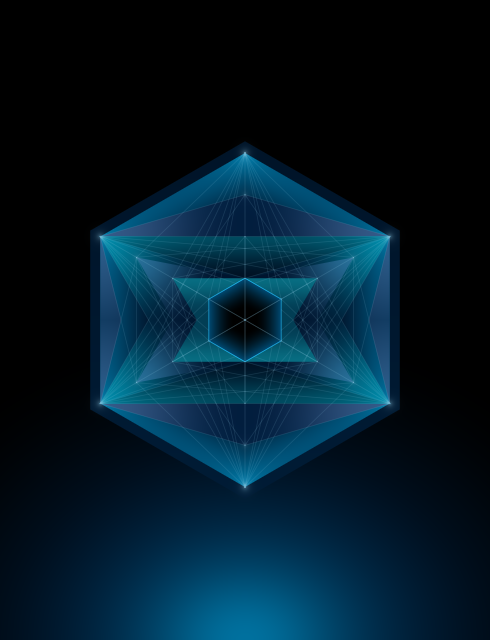
This background is drawn by a Shadertoy shader. Its source:

```glsl
// A translucent faceted hexagon floats on black above a blue glow at the bottom.
// Facets are half-plane shapes folded into one quadrant, shaded by distance to
// the corners; thin threads join the corners to three nested rings of points.

// Antialiased coverage of a signed distance, w is the pixel size
float cover(float d, float w) {
    return clamp(0.5 - d / w, 0.0, 1.0);
}

// Pointed-top hexagon whose corners lie at the given radius
float hexagon(vec2 a, float radius) {
    return max(a.x, 0.5 * a.x + 0.866 * a.y) - 0.866 * radius;
}

float segment(vec2 p, vec2 a, vec2 b) {
    vec2 ab = b - a;
    return length(p - a - ab * clamp(dot(p - a, ab) / dot(ab, ab), 0.0, 1.0));
}

float thread(vec2 p, vec2 a, vec2 b, float w) {
    float width = max(0.0036, w);
    return (1.0 - smoothstep(0.0, width, segment(p, a, b))) * 0.0045 / width;
}

vec2 corner(int i) {
    float angle = float(i) * 1.0471976;
    return vec2(sin(angle), cos(angle));
}

vec3 backdrop(vec2 uv, float aspect) {
    float d = length(vec2((uv.x - 0.5) * aspect * 0.8, uv.y));
    vec3 c = vec3(0.0, 0.10, 0.20) * (1.0 - smoothstep(0.12, 0.50, d));
    c += vec3(0.0, 0.10, 0.13) * (1.0 - smoothstep(0.0, 0.32, d));
    return c + vec3(0.0, 0.24, 0.29) * exp(-d * d * 75.0);
}

vec3 facets(vec3 c, vec2 q, float w) {
    float side = length(q - vec2(0.866, 0.5));
    float tip = length(q - vec2(0.0, 1.0));
    float rim = hexagon(q, 1.0);

    // Blue body, brightest along the rim and at its corners
    vec3 body = mix(vec3(0.0, 0.31, 0.46), vec3(0.0, 0.07, 0.16),
                    smoothstep(0.0, 0.36, -rim));
    body += vec3(0.0, 0.20, 0.23) * exp(-7.0 * min(side, tip));
    c = mix(c, body, cover(rim, w));

    // Violet wedges along the top, bottom and sides
    vec3 violet = mix(vec3(0.22, 0.34, 0.52), vec3(0.01, 0.12, 0.25),
                      smoothstep(0.05, 0.85, side));
    float wedge = max(0.5 - q.y, (q.y - 0.75 + 0.2887 * q.x) * 0.96);
    c = mix(c, violet, cover(wedge, w) * 0.9);
    wedge = max(max(0.74 + 0.252 * q.y - q.x, q.y - 0.5), q.x - 0.866);
    c = mix(c, violet, cover(wedge, w) * 0.75);

    // Large teal band with notched ends
    float notch = (q.x - 0.577 - 0.577 * q.y) * 0.866;
    vec3 teal = mix(vec3(0.0, 0.56, 0.67), vec3(0.0, 0.12, 0.22),
                    smoothstep(0.0, 0.68, side));
    c = mix(c, teal, cover(max(q.y - 0.5, notch), w) * 0.85);
    float upper = (0.25 + 0.2887 * q.x - q.y) * 0.96;
    vec3 strip = mix(vec3(0.0, 0.06, 0.13), vec3(0.0, 0.31, 0.39),
                     smoothstep(0.25, 0.52, q.y));
    strip += vec3(0.0, 0.23, 0.26) * exp(-4.5 * side);
    c = mix(c, strip, cover(max(upper, q.y - 0.5), w) * 0.9);

    // Middle violet layer, fading to dark blue inward
    float middle = max((q.y - 0.25 - 0.1923 * q.x) * 0.98,
                       (q.x - 0.433 - 0.577 * q.y) * 0.866);
    float inward = smoothstep(0.0, 0.52, length(q - vec2(0.65, 0.375)));
    vec3 haze = mix(vec3(0.17, 0.44, 0.61), vec3(0.0, 0.08, 0.18), inward);
    c = mix(c, haze, cover(middle, w) * 0.88);

    // Small teal band
    float inner = max(q.y - 0.25, (q.x - 0.2887 - 0.577 * q.y) * 0.866);
    vec3 sea = mix(vec3(0.01, 0.25, 0.34), vec3(0.03, 0.44, 0.52),
                   smoothstep(0.05, 0.25, q.y));
    c = mix(c, sea, cover(inner, w) * 0.95);

    // Black core with a blue rim
    float core = hexagon(q, 0.25);
    vec3 well = vec3(0.0, 0.29, 0.45) * pow(clamp(1.0 + core / 0.15, 0.0, 1.0), 1.6);
    c = mix(c, well, cover(core, w));
    c += vec3(0.08, 0.28, 0.36) * (1.0 - smoothstep(0.0, max(w, 0.006), abs(core)));
    return c;
}

void mainImage(out vec4 fragColor, in vec2 fragCoord) {
    vec2 uv = fragCoord / iResolution.xy;
    vec2 p = (fragCoord - 0.5 * iResolution.xy) / iResolution.y / 0.261;
    vec2 q = abs(p);
    float w = 1.0 / (iResolution.y * 0.261);

    vec3 color = backdrop(uv, iResolution.x / iResolution.y);
    vec3 frame = mix(vec3(0.0, 0.12, 0.23), vec3(0.0, 0.065, 0.135), uv.y);
    color = mix(color, frame, cover(hexagon(q, 1.07), w));
    color = facets(color, q, w);

    // Fans from each corner to its neighbours on the rings, and spokes
    float fan = 0.0, spokes = 0.0, sparks = 0.0;
    for (int i = 0; i < 6; i++) {
        vec2 v = corner(i);
        for (int k = 1; k < 4; k++)
            for (int j = 1; j < 3; j++) {
                fan += thread(p, v, corner(i + j) * float(k) * 0.25, w);
                fan += thread(p, v, corner(i - j) * float(k) * 0.25, w);
            }
        spokes += thread(p, vec2(0.0), v, w) * (length(p) < 0.5 ? 0.38 : 0.2);
        sparks += exp(-length(p - v) * 55.0) + 0.4 * exp(-length(p - v * 0.75) * 70.0);
    }
    fan += thread(q, vec2(0.65, 0.0), vec2(0.65, 0.375), w);
    fan += thread(q, vec2(0.433, 0.0), vec2(0.433, 0.25), w);
    fan *= 0.15 * cover(-hexagon(q, 0.25), w);
    color = mix(color, vec3(0.55, 0.78, 0.88), min(fan + spokes + sparks * 0.5, 0.75));
    fragColor = vec4(color, 1.0);
}
```
